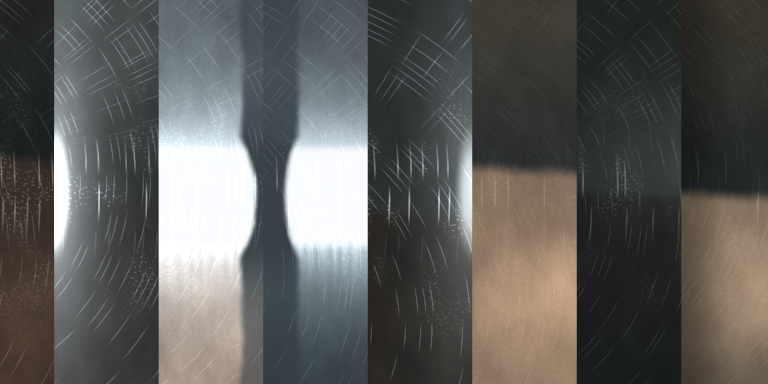
This texture is drawn by a Shadertoy shader. Its source:

```glsl
#define PANEL_WIDTH 0.1361
#define FIRST_SEAM 0.0705
#define PANEL_ASPECT 0.272
#define LAMP_Y 0.485
#define LAMP_HALF 0.122
#define SCRATCH_GAIN 0.34
#define DROP_GAIN 0.22
#define STAIN_GAIN 0.09
#define GRAIN_GAIN 0.035

// Reflected tones of each panel, from ceiling to floor
const vec3 CEILING[8] = vec3[8](
    vec3(.13, .14, .13), vec3(.24, .26, .26), vec3(.36, .40, .42), vec3(.29, .33, .35),
    vec3(.16, .18, .18), vec3(.24, .23, .20), vec3(.12, .14, .13), vec3(.21, .20, .17));
const vec3 ABOVE[8] = vec3[8](
    vec3(.11, .13, .13), vec3(.17, .18, .18), vec3(.64, .69, .72), vec3(.57, .62, .65),
    vec3(.16, .17, .17), vec3(.17, .18, .18), vec3(.16, .18, .18), vec3(.13, .15, .15));
const vec3 BELOW[8] = vec3[8](
    vec3(.20, .17, .15), vec3(.17, .17, .17), vec3(.74, .75, .76), vec3(.50, .56, .59),
    vec3(.15, .14, .13), vec3(.50, .42, .35), vec3(.13, .13, .13), vec3(.50, .43, .36));
const vec3 FLOOR[8] = vec3[8](
    vec3(.27, .21, .17), vec3(.19, .19, .19), vec3(.62, .56, .51), vec3(.21, .25, .27),
    vec3(.15, .14, .13), vec3(.55, .46, .38), vec3(.10, .11, .11), vec3(.36, .32, .27));
const float HORIZON[8] = float[8](.60, .50, .48, .48, .45, .565, .50, .50);
const float WARMTH[8] = float[8](.03, 0., .08, 0., 0., .21, 0., .20);
const float WEAR[8] = float[8](.6, 1., .45, .4, 1., .15, .45, .2);
const vec3 WARM_TINT = vec3(1., .82, .66);
const vec3 COOL_TINT = vec3(.93, .98, 1.);

vec2 hash2(vec2 p) {
    vec3 q = fract(p.xyx * vec3(.1031, .1030, .0973));
    q += dot(q, q.yzx + 33.33);
    return fract((q.xx + q.yz) * q.zy);
}

// Distance to the nearest scattered point
float cellular(vec2 p) {
    vec2 cell = floor(p), f = fract(p);
    float nearest = 2.;
    for (int j = -1; j <= 1; j++)
        for (int i = -1; i <= 1; i++) {
            vec2 o = vec2(i, j);
            nearest = min(nearest, length(o + hash2(cell + o) - f));
        }
    return nearest;
}

float layeredSines(vec2 p) {
    float sum = 0., gain = .5;
    for (int i = 0; i < 5; i++) {
        sum += gain * sin(p.x + 1.7 * sin(p.y)) * cos(p.y + 1.3 * sin(p.x * .7));
        p = mat2(1.5, 1.1, -1.1, 1.5) * p + 2.3;
        gain *= .62;
    }
    return sum;
}

// One tapered line per cell, kept at the given density
float scratches(vec2 p, float width, float density) {
    vec2 f = fract(p), h = hash2(floor(p) + 71.);
    float line = 1. - smoothstep(.2 * width, width, abs(f.x - .25 - .5 * h.x));
    float taper = smoothstep(0., .35, f.y) * smoothstep(1., .6, f.y);
    return line * taper * step(1. - density, h.y);
}

// White lamp between two vertical limits with a soft halo
vec3 addLamp(vec3 col, vec2 p, float inner, float rough) {
    float dy = abs(p.y - LAMP_Y) - LAMP_HALF + .006 * rough;
    float bulge = .07 * pow((p.y - LAMP_Y) / LAMP_HALF, 2.);
    float across = smoothstep(-.03, .06, inner - min(bulge, .12) + .02 * rough);
    float halo = .38 * exp(-max(dy, 0.) / .075) * across;
    float ribs = .5 + .5 * sin(p.x * 58. + sin(p.x * 17.));
    float drip = step(p.y, LAMP_Y) * exp(-max(dy, 0.) / .05);
    col = mix(col, vec3(.20, .24, .26), (1. - across) * (.45 + .5 * exp(-max(dy, 0.) / .2)));
    col += COOL_TINT * (halo + .16 * drip * (ribs - .4) * across);
    return mix(col, vec3(.98, .99, 1.), across * (1. - smoothstep(-.012, .022, dy)));
}

// Glow that leaks in from one side edge
vec3 addEdgeGlow(vec3 col, float fromEdge, float y, float strength) {
    float dy = y - .5;
    float field = exp(-length(vec2(fromEdge / .33, dy / .34)) * 1.2);
    float core = 1. - smoothstep(.5, 1.3, length(vec2(fromEdge / .14, dy / .15)));
    return col + COOL_TINT * strength * (.75 * field + .7 * core);
}

vec3 panelColor(int id, vec2 p) {
    id = clamp(id, 0, 7);
    float seed = float(id) * 13.7, wear = WEAR[id];
    vec2 q = vec2(p.x * PANEL_ASPECT, p.y);
    float stain = layeredSines(q * vec2(17., 10.) + seed);

    // Reflected room
    float h = HORIZON[id] + .006 * stain - .015 * p.x;
    vec3 upper = mix(ABOVE[id], CEILING[id], smoothstep(h, 1., p.y));
    vec3 lower = mix(FLOOR[id], BELOW[id], smoothstep(0., h, p.y));
    vec3 col = mix(lower, upper, smoothstep(h - .025, h + .02, p.y));
    col += WARM_TINT * WARMTH[id] * exp(-pow((p.y - .23) / .16, 2.)) * smoothstep(-.4, .8, p.x);
    if (id == 7) col *= mix(.72, 1.05, smoothstep(0., .5, p.x));

    // Surface stains and grain
    float grain = cellular(q * vec2(190., 110.) + seed) - .5;
    col *= 1. + STAIN_GAIN * stain * (1. + wear) + 2. * GRAIN_GAIN * grain;

    // Lights
    if (id == 1) col = addEdgeGlow(col, p.x, p.y, 1.1);
    if (id == 4) col = addEdgeGlow(col, 1. - p.x, p.y, .58);
    if (id == 2) col = addLamp(col, p, .93 - p.x, stain);
    if (id == 3) col = addLamp(col, p, p.x - .2, stain);
    if (id == 6) col += .08 * p.x * exp(-pow((p.y - .6) / .16, 2.));

    // Arcs, upright nicks and dried drops
    vec2 arm = q - vec2(-.35, .35 + .2 * sin(seed));
    vec2 polar = vec2(length(arm), atan(arm.y, arm.x));
    float marks = .45 * scratches(polar * vec2(55., 5.) + seed, .16, .4);
    marks += .4 * scratches(polar.yx * vec2(38., 9.) + seed, .15, .3) * smoothstep(.55, .8, p.y);
    float bend = .25 * pow(p.y - .5, 2.);
    float band = exp(-pow((p.y - .5) / .1, 2.));
    marks += 1.4 * band * scratches(vec2((q.x + bend) * 32., p.y * 8.) + seed, .12, .45);
    float drop = 1. - smoothstep(.1, .3, cellular(q * vec2(65., 85.) + seed));
    float patchy = smoothstep(-.1, .6, stain) * exp(-pow((p.y - .48) / .27, 2.));
    col += COOL_TINT * wear * (SCRATCH_GAIN * marks + DROP_GAIN * drop * patchy);
    return col;
}

void mainImage(out vec4 fragColor, in vec2 fragCoord) {
    vec2 uv = fragCoord / iResolution.xy;
    float s = (uv.x - FIRST_SEAM) / PANEL_WIDTH;
    float seam = floor(s + .5), offset = s - seam;
    float side = clamp(offset * PANEL_WIDTH * iResolution.x + .5, 0., 1.);
    vec3 left = panelColor(int(seam), vec2(offset + 1., uv.y));
    vec3 right = panelColor(int(seam) + 1, vec2(offset, uv.y));
    fragColor = vec4(clamp(mix(left, right, side), 0., 1.), 1.);
}
```
